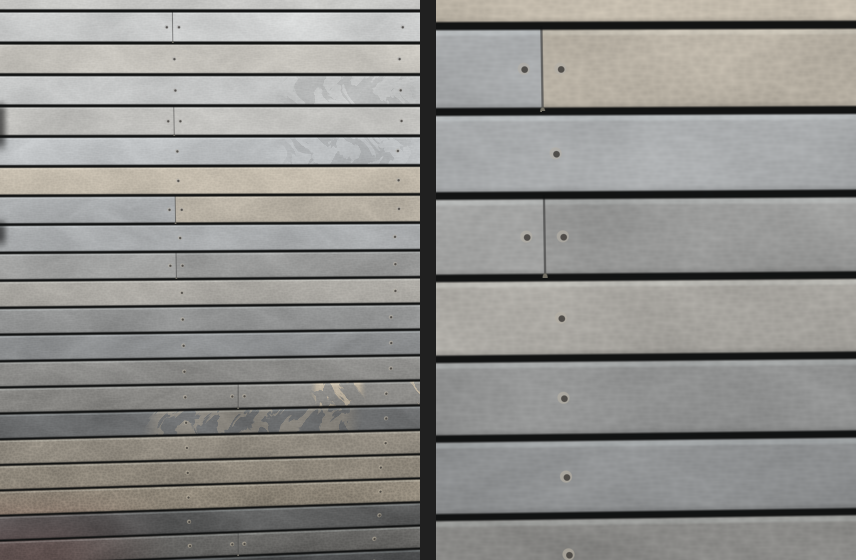
Left, the full canvas; right, a detail of the centre.
A Shadertoy shader for this texture:

```glsl
// Weathered grey deck boards, narrowing and tilting slightly towards the bottom.
// A loop over curved seam lines finds the board; butt joints, screws, stains and
// grain from cellular noise and layered sines are then laid over its base tone.

const vec3 COOL = vec3(0.985, 1.0, 1.01);
const vec3 WARM = vec3(1.06, 1.0, 0.90);
const vec3 GAP_DARK = vec3(0.055, 0.06, 0.06);
const int BOARDS = 22;

// Weathering of each board, from the top: warmth and brightness offset
const float WARMTH[BOARDS] = float[](0.2, 0.1, 0.4, 0.1, 0.25, 0.0, 0.8, 0.0, 0.0, 0.15, 0.4,
                                     0.1, 0.0, 0.25, 0.3, 0.0, 0.8, 0.9, 1.0, 0.1, 0.3, 0.0);
const float SHADE[BOARDS] = float[](0.0, 0.01, -0.01, 0.02, 0.0, 0.02, 0.02, -0.02, 0.0, -0.02, 0.03,
                                    -0.03, -0.02, -0.01, 0.0, -0.08, 0.06, 0.07, 0.1, -0.04, 0.02, -0.05);

vec2 hash2(vec2 p) {
    vec3 h = fract(vec3(p.xyx) * vec3(0.1031, 0.1030, 0.0973));
    h += dot(h, h.yzx + 33.33);
    return fract((h.xx + h.yz) * h.zy);
}

// Distance to the nearest scattered point
float cellular(vec2 p) {
    vec2 cell = floor(p), f = fract(p);
    float nearest = 2.0;
    for (int j = -1; j <= 1; j++)
        for (int i = -1; i <= 1; i++) {
            vec2 o = vec2(i, j);
            nearest = min(nearest, length(o + hash2(cell + o + 50.0) - f));
        }
    return nearest;
}

// Cloudy blotches: sine-warped layers of cellular noise
float mottle(vec2 p) {
    p += 0.25 * sin(p.yx * 2.3 + 1.7) + 0.12 * sin(p.yx * 6.1);
    return 0.55 * cellular(p) + 0.28 * cellular(p * 2.3 + 7.0) + 0.17 * cellular(p * 5.1 + 3.0);
}

// Height of seam k, measured down from the top in canvas widths
float seamY(float k, float x) {
    return 0.026 + 0.0754 * k - 0.00047 * k * k + 0.0052 * sin(0.314 * k) - 0.0001 * k * k * x;
}

// Soft coverage of a shape with signed distance d
float cover(float d, float aa) {
    return 1.0 - smoothstep(-aa, aa, d);
}

// Soft window between a and b
float window(float x, float a, float b, float s) {
    return smoothstep(a - s, a + s, x) * (1.0 - smoothstep(b - s, b + s, x));
}

// Dark screw head in a pale countersunk ring
vec3 addScrew(vec3 col, vec2 d, float depth, float aa) {
    float r = length(d);
    vec3 ring = mix(vec3(0.68), vec3(0.74, 0.70, 0.62), depth);
    col = mix(col, ring, 0.65 * cover(r - 0.0048, aa));
    return mix(col, vec3(0.22, 0.21, 0.20), 0.8 * cover(length(d - vec2(0.0007)) - 0.0026, aa));
}

void mainImage(out vec4 fragColor, in vec2 fragCoord) {
    vec2 p = vec2(fragCoord.x, iResolution.y - fragCoord.y) / iResolution.x;
    float aa = 0.8 / iResolution.x;
    float depth = p.y * iResolution.x / iResolution.y;

    // Board index and its two seams
    int board = 0;
    for (int i = 0; i < BOARDS - 1; i++)
        if (p.y > seamY(float(i), p.x)) board = i + 1;
    float k = float(board);
    float below = p.y - seamY(k - 1.0, p.x);
    float above = seamY(k, p.x) - p.y;
    float midY = 0.5 * (below - above);

    // Butt joints: upper column, then a lower one further right
    bool upperJoint = (board % 3 == 1 && board < 8) || board == 9;
    bool lowerJoint = board % 6 == 2 && board > 9;
    bool hasJoint = upperJoint || lowerJoint;
    float jointX = lowerJoint ? 0.567 : 0.41 + 0.02 * depth;
    float rightPart = hasJoint ? smoothstep(-aa, aa, p.x - jointX) : 0.0;

    // Base tone, fading down the wall
    float warmth = WARMTH[board] + (board == 7 ? 0.75 * rightPart : 0.0);
    float tone = 0.785 - 0.15 * depth - 0.30 * depth * depth + SHADE[board];
    tone += (board == 9 ? -0.035 : 0.015) * rightPart;

    // Cloudy wear, brushed grain and speckle
    vec2 boardShift = vec2(k * 3.7, k * 9.1);
    float cloud = mottle(p * vec2(5.0, 9.0) + boardShift);
    float speckle = cellular(p * 150.0 + boardShift) - 0.45;
    float grain = cellular(p * vec2(55.0, 330.0)) - 0.45;
    tone += 0.12 * (cloud - 0.42) + 0.025 * grain + (0.025 + 0.07 * warmth * depth) * speckle;
    tone += 0.008 * sin(p.x * 9.0 + k * 2.4) + 0.006 * sin(p.x * 21.0 + k * 5.0);

    // Damp marks on the upper right, dry tan patches lower down
    float patches = smoothstep(0.40, 0.45, mottle(p * vec2(17.0, 13.0) + boardShift));
    float damp = (board == 3 || board == 5) ? window(p.x, 0.68, 0.97, 0.04) : 0.0;
    float dry = board == 15 ? window(p.x, 0.36, 0.84, 0.03) * 0.6
              : board == 14 ? window(p.x, 0.75, 0.86, 0.015) + window(p.x, 0.98, 1.1, 0.01) : 0.0;
    tone += patches * (0.15 * dry - 0.06 * damp);
    warmth += patches * dry;
    vec3 col = tone * mix(COOL, WARM, clamp(warmth, 0.0, 1.0));

    // Shadow at the left edge and a reddish glow in the lower corner
    float edgeShade = window(p.y, 0.25, 0.35, 0.02) + window(p.y, 0.53, 0.58, 0.02);
    col *= 1.0 - 0.55 * edgeShade * (1.0 - smoothstep(0.0, 0.025, p.x));
    float glow = smoothstep(0.85, 1.0, depth) * (1.0 - smoothstep(0.1, 0.45, p.x));
    col *= mix(vec3(1.0), vec3(1.03, 0.88, 0.88), glow);

    // Bevelled board edges
    float bevel = window(below, 0.0035, 0.0075, 0.0015);
    col += bevel * mix(0.035, 0.10, depth) * vec3(0.9, 1.0, 1.0);
    col *= 1.0 - 0.12 * (1.0 - smoothstep(0.002, 0.008, above));

    // Joint line, and screws on both sides of it or on the centre column
    float columnX = 0.41 + 0.043 * depth;
    if (hasJoint) {
        col = mix(col, vec3(0.25), 0.7 * cover(abs(p.x - jointX) - 0.0009, aa));
        float side = p.x < jointX ? -1.0 : 1.0;
        col = addScrew(col, vec2(p.x - jointX - 0.0145 * side, midY), depth, aa);
    }
    if (!upperJoint) col = addScrew(col, vec2(p.x - columnX, midY), depth, aa);
    float rightX = 0.955 - 0.065 * depth * depth + 0.004 * sin(k * 2.1);
    col = addScrew(col, vec2(p.x - rightX, midY), depth, aa);

    // Open gaps between boards, with debris caught under the joints
    float halfGap = mix(0.0037, 0.0023, depth);
    float gap = cover(min(below, above) - halfGap, aa + 0.0006);
    col = mix(col, GAP_DARK, 0.97 * gap);
    float debris = hasJoint ? cover(length(vec2(p.x - jointX, above) * vec2(1.0, 0.6)) - 0.002, aa) : 0.0;
    col = mix(col, vec3(0.62, 0.60, 0.54), 0.7 * debris);

    fragColor = vec4(clamp(col, 0.0, 1.0), 1.0);
}
```
